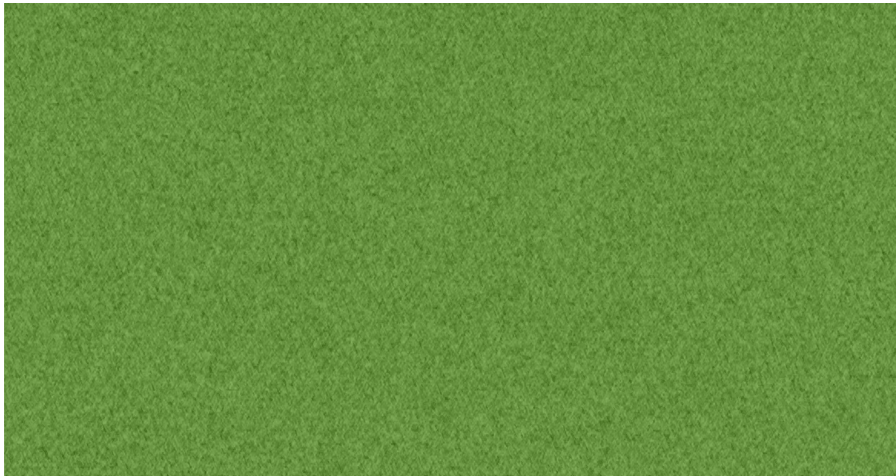
A Shadertoy shader for this texture:

```glsl
const vec3 GRASS = vec3(0.394, 0.562, 0.241);
const vec3 TONE_STEP = vec3(0.050, 0.051, 0.049);
const vec3 MARGIN_COLOR = vec3(1.0);
const float MARGIN_LEFT = 0.0088;
const float MARGIN_TOP = 0.0062;

float hash(vec2 p) {
    vec3 q = fract(p.xyx * vec3(0.1031, 0.1030, 0.0973));
    q += dot(q, q.yzx + 33.33);
    return fract((q.x + q.y) * q.z);
}

float valueNoise(vec2 p) {
    vec2 cell = floor(p);
    vec2 f = fract(p);
    f = f * f * (3.0 - 2.0 * f);
    float low = mix(hash(cell), hash(cell + vec2(1.0, 0.0)), f.x);
    float high = mix(hash(cell + vec2(0.0, 1.0)), hash(cell + 1.0), f.x);
    return mix(low, high, f.y);
}

// Upright streaks sheared sideways, centred on zero
float blades(vec2 uv, float lean, vec2 density, float seed) {
    vec2 p = vec2(uv.x + lean * uv.y, uv.y);
    return valueNoise(p * density + seed) - 0.5;
}

// Small shaded gaps between tufts
float gaps(vec2 uv, float lean, vec2 density, float seed) {
    float n = blades(uv, lean, density, seed) + 0.5;
    return 1.0 - smoothstep(0.10, 0.26, n);
}

float turfTone(vec2 uv) {
    float tone = 1.8 * blades(uv, 0.40, vec2(255.0, 125.0), 17.0);
    tone += 1.8 * blades(uv, -0.45, vec2(245.0, 132.0), 251.0);
    tone += 1.4 * blades(uv, 0.0, vec2(310.0, 270.0), 433.0);
    tone -= 1.1 * gaps(uv, 0.35, vec2(150.0, 105.0), 619.0);
    tone -= 0.7 * gaps(uv, -0.35, vec2(165.0, 115.0), 827.0);

    // Faint wear and mowing rows
    tone += 0.25 * blades(uv, 0.0, vec2(6.0, 22.0), 71.0);
    tone += 0.12 * (0.5 - uv.y);
    return tone + 0.24;
}

void mainImage(out vec4 fragColor, in vec2 fragCoord) {
    vec2 uv = fragCoord / iResolution.y;
    float edge = 0.5 / iResolution.y;

    vec3 color = GRASS + TONE_STEP * turfTone(uv);

    // Pale margin along the left and top
    float inside = smoothstep(-edge, edge, uv.x - MARGIN_LEFT);
    inside *= smoothstep(-edge, edge, 1.0 - MARGIN_TOP - uv.y);
    color = mix(MARGIN_COLOR, color, inside);

    fragColor = vec4(clamp(color, 0.0, 1.0), 1.0);
}
```
